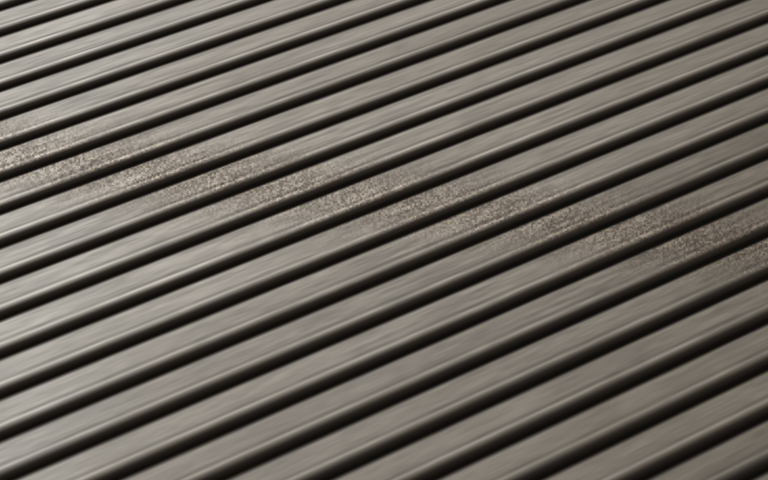
This texture is drawn by a Shadertoy shader. Its source:

```glsl
#define SLOPE 0.315
#define CONVERGE 0.11
#define HORIZON 2.96
#define RIB_SCALE 167.5
#define RIB_PHASE 56.22
#define GRAIN 0.18
#define GRIT 0.20
#define RIB_VARIATION 0.05

const vec3 BLACK = vec3(0.058, 0.048, 0.039);
const vec3 SHADE = vec3(0.16, 0.14, 0.12);
const vec3 WOOD = vec3(0.45, 0.42, 0.38);
const vec3 PALE = vec3(0.68, 0.66, 0.63);

float hash(vec2 p) {
    vec3 q = fract(vec3(p.xyx) * 0.1031);
    q += dot(q, q.yzx + 33.33);
    return fract((q.x + q.y) * q.z);
}

float noise(vec2 p) {
    vec2 i = floor(p), f = fract(p);
    f = f * f * (3.0 - 2.0 * f);
    float low = mix(hash(i), hash(i + vec2(1, 0)), f.x);
    float high = mix(hash(i + vec2(0, 1)), hash(i + vec2(1, 1)), f.x);
    return mix(low, high, f.y);
}

float edge(float center, float width, float x) {
    return smoothstep(center - width, center + width, x);
}

float bump(float center, float width, float x) {
    float d = (x - center) / width;
    return exp(-d * d);
}

void mainImage(out vec4 fragColor, in vec2 fragCoord) {
    // Position in canvas heights, measured down from the top
    vec2 p = fragCoord / iResolution.y;
    p.y = 1.0 - p.y;

    // Perspective: converging lines, spaced by inverse depth
    float row = (p.y + SLOPE * p.x) / (1.0 - CONVERGE * p.x);
    float rib = RIB_PHASE - RIB_SCALE / (row + HORIZON);
    float t = fract(rib);
    float id = floor(rib);

    // Focus is sharpest along a shallow diagonal
    float focusOffset = p.y - 0.32 - 0.12 * p.x;
    float blur = 0.03 + 0.05 * min(abs(focusOffset), 0.7) + 0.5 * fwidth(rib);

    // Light falls from the left and fades toward the right
    float light = 0.84 - 0.48 * p.x + 0.14 * (1.0 - p.y);
    light += 0.30 * exp(-7.0 * p.x);
    light += 0.20 * (noise(vec2(p.x * 2.5, rib * 0.7)) - 0.5);
    vec3 face = mix(WOOD, PALE, clamp(light, 0.0, 1.0));
    face *= 1.0 + RIB_VARIATION * (hash(vec2(id, 7.0)) - 0.5) * 2.0;

    // Long fibres run with the ribs
    float fibre = noise(vec2(p.x * 12.0, rib * 12.0));
    fibre += 0.7 * noise(vec2(p.x * 36.0 + 40.0, rib * 20.0));
    float sharpness = 0.45 + 0.55 * exp(-9.0 * focusOffset * focusOffset);
    face *= 1.0 + GRAIN * sharpness * (fibre - 0.85);

    // Rough grit collects in the focus band, dull and brown
    float band = bump(0.0, 0.065, focusOffset);
    float speck = noise(p * 230.0) + 0.5 * noise(p * 370.0) - 0.75;
    face *= 1.0 + GRIT * band * (2.0 * speck - 0.3);
    face *= mix(vec3(1.0), vec3(1.0, 0.975, 0.95), band);

    // Rib section: faint step, bright rim, rounded side, groove
    face *= 1.0 - 0.13 * bump(0.59, 0.045, t);
    face *= 1.0 + 0.12 * bump(0.665, 0.04, t);
    vec3 color = mix(face, SHADE, edge(0.76, 0.04 + blur, t));
    color = mix(color, BLACK, edge(0.91, 0.03 + blur, t));
    color = mix(BLACK, color, edge(0.085, blur, t));

    // Slight darkening toward the lower right corner
    color *= 1.0 - 0.08 * smoothstep(1.0, 2.6, p.x + p.y);
    fragColor = vec4(color, 1.0);
}
```
